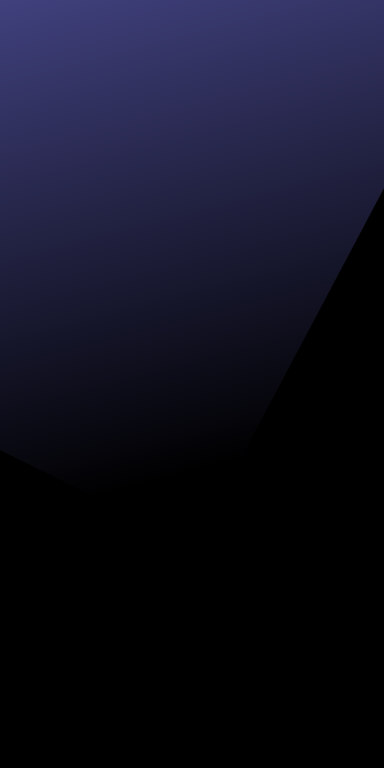
Reproduce this background procedurally as a Shadertoy shader.

```glsl
// Draws a tilted indigo-to-black gradient cut off by two dark slanted planes.

const vec3 INDIGO = vec3(0.252, 0.254, 0.492);
const vec3 BLACK = vec3(0.0, 0.0, 0.002);

// Signed distance to the line through a and b; positive on the left of a->b.
float lineDistance(vec2 p, vec2 a, vec2 b) {
    vec2 along = normalize(b - a);
    return dot(p - a, vec2(-along.y, along.x));
}

// Antialiased coverage of the half plane where the distance is positive.
float coverage(float distanceToEdge, float pixel) {
    return smoothstep(-0.7 * pixel, 0.7 * pixel, distanceToEdge);
}

// Linear falloff from 1 at the origin to 0 at the given reach.
float linearFade(vec2 p, vec2 origin, vec2 direction, float reach) {
    return clamp(1.0 - dot(p - origin, direction) / reach, 0.0, 1.0);
}

void mainImage(out vec4 fragColor, in vec2 fragCoord) {
    // The canvas spans 1 unit across and 2 units up.
    vec2 p = fragCoord / iResolution.xy * vec2(1.0, 2.0);
    float pixel = 2.0 / iResolution.y;

    // Light fades from the upper left corner down to the right.
    float light = linearFade(p, vec2(0.0, 2.0), vec2(0.26, -1.0), 1.362);

    // Lit region above both slanted edges.
    float leftEdge = lineDistance(p, vec2(0.0, 0.828), vec2(0.247, 0.706));
    float rightEdge = lineDistance(p, vec2(0.625, 0.802), vec2(1.0, 1.510));
    float lit = coverage(min(leftEdge, rightEdge), pixel);

    fragColor = vec4(mix(BLACK, INDIGO, light * lit), 1.0);
}
```
